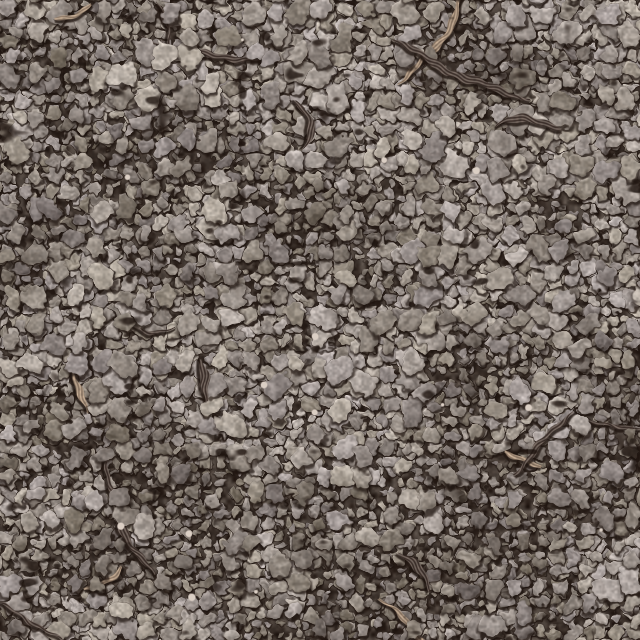
Reproduce this texture procedurally as a WebGL 2 fragment shader.

```glsl
#version 300 es
precision highp float;
// Coarse grey-brown grit: overlapping flat crumbs, dark hollows, twigs and straw.
uniform vec2 u_resolution;
out vec4 fragColor;

const vec3 SHADOW = vec3(0.12, 0.08, 0.06);

float hash(vec2 p) {
  return fract(sin(dot(p, vec2(127.1, 311.7))) * 43758.5453);
}

float noise(vec2 p) {
  vec2 i = floor(p), f = fract(p);
  f = f * f * (3.0 - 2.0 * f);
  return mix(mix(hash(i), hash(i + vec2(1, 0)), f.x),
             mix(hash(i + vec2(0, 1)), hash(i + vec2(1, 1)), f.x), f.y);
}

float fbm(vec2 p) {
  return 0.64 * noise(p) + 0.36 * noise(p * 2.3 + 17.0);
}

vec2 rotate(vec2 p, float a) {
  float c = cos(a), s = sin(a);
  return vec2(c * p.x - s * p.y, s * p.x + c * p.y);
}

// One crumb per cell, painted from bottom to top so each shades the one below
vec3 crumbs(vec3 col, vec2 p, float scale, float share, float low) {
  vec2 g = p * scale + scale, cell = floor(g);
  float soft = scale * max(0.0013, 0.7 / u_resolution.y);
  float grain = 0.17 * (noise(g * 5.0) - 0.5);
  for (int y = -1; y <= 1; y++)
  for (int x = -1; x <= 1; x++) {
    vec2 id = cell + vec2(x, y);
    float h = hash(id), k = hash(id + 21.7);
    if (k > share) continue;
    vec2 q = g - id - 0.25 - 0.5 * fract(h * vec2(7.0, 31.0));
    float span = length(q);
    if (span > 1.1) continue;
    vec2 s = rotate(q, h * 6.283) * vec2(0.86, 1.18);
    float d = 0.55 * length(s) + 0.52 * max(abs(s.x), abs(s.y) + 0.25 * s.x)
            - mix(0.37, 0.64, fract(k * 13.0)) + 0.14 * low;
    float up = dot(q, vec2(-0.35, 0.94)) / (span + 0.05);
    float shade = smoothstep(0.17, 0.0, d + 0.09 * up);
    col = mix(col, SHADOW, shade * (0.5 - 0.28 * up));
    // Flat face with a lit upper rim and a dim lower one
    float tone = mix(0.49, 0.69, fract(h * 57.0)) - 0.11 * low + grain;
    tone += 0.07 * up * smoothstep(-0.28, 0.0, d);
    vec3 face = tone + mix(vec3(0.035, 0.0, -0.01), vec3(0.04, 0.003, -0.045), fract(k * 41.0));
    col = mix(col, face, smoothstep(soft, -soft, d));
  }
  return col;
}

// Bent, tapered twigs, each with a shadow along its lower side
vec3 twigs(vec3 col, vec2 p, float first, float last) {
  float soft = max(0.0014, 0.7 / u_resolution.y);
  for (float n = first; n < last; n++) {
    vec4 h = fract(sin((n + 1.0) * vec4(12.99, 78.23, 39.35, 94.67)) * 43758.5453);
    vec2 q = p - h.xy;
    if (dot(q, q) > 0.025) continue;
    q = rotate(q, (h.z - 0.4) * 2.4);
    float reach = mix(0.03, 0.13, h.w * h.w), t = q.x / reach;
    q.y += (fract(h.z * 9.0) - 0.5) * 0.035 * t * t;
    q.y += 0.003 * sin(q.x * 55.0 + n) + 0.0012 * sin(q.x * 190.0 + n * n);
    float width = mix(0.002, 0.0065, fract(h.w * 17.0)) * (1.0 - 0.7 * t * t);
    width *= 1.0 + 0.3 * sin(q.x * 120.0 + 5.0 * n);
    float ends = abs(q.x) - reach;
    float under = max(abs(q.y + 0.004) - width, ends);
    col = mix(col, SHADOW, 0.8 * smoothstep(0.003, -0.001, under));
    float streak = 0.5 + 0.5 * sin(q.y * 1300.0 + 5.0 * sin(q.x * 60.0));
    vec3 bark = mix(vec3(0.24, 0.19, 0.17), vec3(0.44, 0.39, 0.36), streak);
    vec3 straw = mix(vec3(0.54, 0.46, 0.39), vec3(0.73, 0.64, 0.55), streak);
    vec3 skin = fract(h.x * 23.0) < 0.68 ? bark : straw;
    col = mix(col, skin, smoothstep(soft, -soft, max(abs(q.y) - width, ends)));
  }
  return col;
}

void main() {
  vec2 p = gl_FragCoord.xy / u_resolution.y;

  // Ragged outlines, and low damp areas with smaller, darker crumbs
  vec2 ragged = p + 0.014 * (vec2(fbm(p * 78.0), fbm(p * 78.0 + 43.0)) - 0.5);
  float low = smoothstep(0.46, 0.74, fbm(p * vec2(7.0, 9.0) + 5.0));

  // Fine grit first, then larger crumbs over it, with twigs half buried
  vec3 col = mix(SHADOW, vec3(0.37, 0.33, 0.30), noise(p * 120.0));
  col = crumbs(col, ragged, 63.0, 0.95, low);
  col = crumbs(col, ragged, 42.0, 0.75, low);
  col = twigs(col, p, 0.0, 10.0);
  col = crumbs(col, ragged, 29.0, 0.48, low);
  col = twigs(col, p, 10.0, 18.0);

  // Black pits and surface mottling
  float pit = smoothstep(0.78, 0.88, fbm(p * vec2(24.0, 34.0) + 90.0));
  col = mix(col, SHADOW, 0.8 * pit);
  col *= 0.89 + 0.22 * noise(p * 240.0);

  // A few bright chips
  vec2 plot = floor(p * 9.0);
  float luck = hash(plot + 81.0);
  vec2 chip = fract(p * 9.0) - 0.2 - 0.6 * fract(luck * vec2(37.0, 91.0));
  float edge = length(chip) / 9.0 - mix(0.002, 0.006, fract(luck * 53.0));
  col = mix(col, vec3(0.86, 0.81, 0.77), step(0.9, luck) * smoothstep(0.0015, -0.0015, edge));
  fragColor = vec4(col, 1.0);
}
```
